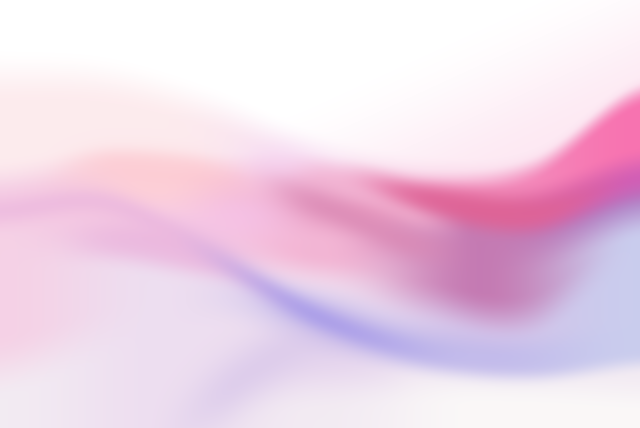
Give the GLSL for this background, as a WebGL 2 fragment shader.

```glsl
#version 300 es
precision highp float;
uniform vec2 u_resolution;
out vec4 fragColor;

// Palette
const vec3 blush = vec3(.99, .92, .93);
const vec3 paleOrchid = vec3(.97, .88, .95);
const vec3 petal = vec3(.97, .80, .89);
const vec3 peach = vec3(.99, .81, .84);
const vec3 rose = vec3(.95, .71, .83);
const vec3 candy = vec3(.95, .56, .74);
const vec3 hotPink = vec3(.97, .45, .69);
const vec3 crimson = vec3(.87, .39, .59);
const vec3 orchid = vec3(.82, .37, .71);
const vec3 dustyRose = vec3(.92, .64, .78);
const vec3 mauve = vec3(.77, .48, .70);
const vec3 plum = vec3(.68, .48, .76);
const vec3 softPink = vec3(.96, .82, .90);
const vec3 pinkLilac = vec3(.92, .72, .87);
const vec3 lilac = vec3(.93, .87, .94);
const vec3 lavender = vec3(.83, .76, .91);
const vec3 periwinkle = vec3(.76, .73, .92);
const vec3 blueMist = vec3(.79, .80, .93);
const vec3 iris = vec3(.65, .60, .91);
const vec3 pearl = vec3(.95, .92, .95);
const vec3 snow = vec3(.98, .97, .97);

// Catmull-Rom curve through seven evenly spaced depths
float curve(float x, float k[7]) {
  float s = clamp(x, 0.0, .9999) * 6.0;
  int i = int(s);
  float t = fract(s);
  float a = k[max(i - 1, 0)], b = k[i], c = k[i + 1], d = k[min(i + 2, 6)];
  return b + .5 * t * (c - a + t * (2.0 * a - 5.0 * b + 4.0 * c - d
       + t * (3.0 * (b - c) + d - a)));
}

// Five colours blended from left to right
vec3 ramp(float x, vec3 a, vec3 b, vec3 c, vec3 d, vec3 e) {
  vec3 col = mix(a, b, smoothstep(0.0, .25, x));
  col = mix(col, c, smoothstep(.25, .5, x));
  col = mix(col, d, smoothstep(.5, .75, x));
  return mix(col, e, smoothstep(.75, 1.0, x));
}

// Fill everything deeper than an edge; softness varies across the canvas
vec3 veil(vec3 base, vec2 p, float edge, vec2 softness, vec3 tint) {
  float w = mix(softness.x, softness.y, p.x);
  return mix(base, tint, smoothstep(-w, w, p.y - edge));
}

// Soft ridge along a curve, fading in and out between span.x and span.y
vec3 ridge(vec3 base, vec2 p, float center, float width, vec2 span, vec3 tint, float alpha) {
  float r = (p.y - center) / width;
  float u = (p.x - span.x) / (span.y - span.x);
  float mask = smoothstep(0.0, .35, u) * smoothstep(1.0, .65, u);
  return mix(base, tint, alpha * mask * exp(-r * r));
}

vec3 glow(vec3 base, vec2 p, vec2 center, vec2 radius, vec3 tint, float alpha) {
  vec2 q = (p - center) / radius;
  return mix(base, tint, alpha * exp(-dot(q, q)));
}

void main() {
  // x runs rightward, y is depth below the top edge
  vec2 p = gl_FragCoord.xy / u_resolution;
  p.y = 1.0 - p.y;
  float x = p.x;

  // White sky with a pink haze at the right
  vec3 col = mix(vec3(1), vec3(.99, .91, .95), smoothstep(.8, 1.4, x + 1.45 * p.y));

  // Upper ribbon
  col = veil(col, p, curve(x, float[7](.176, .186, .254, .355, .402, .381, .205)),
    vec2(.07, .03), ramp(x, blush, blush, paleOrchid, petal, petal));
  col = veil(col, p, curve(x, float[7](.414, .375, .39, .39, .428, .395, .221)),
    vec2(.045, .03), ramp(x, softPink, peach, rose, candy, hotPink));
  col = veil(col, p, curve(x, float[7](.459, .44, .44, .453, .453, .459, .381)),
    vec2(.05, .04), ramp(x, petal, peach, dustyRose, crimson, orchid));

  // Ribbon body
  col = veil(col, p, curve(x, float[7](.488, .479, .484, .523, .504, .531, .453)),
    vec2(.05, .04), ramp(x, petal, petal, rose, mauve, plum));
  col = veil(col, p, curve(x, float[7](.518, .518, .547, .645, .586, .586, .504)),
    vec2(.05, .06), ramp(x, softPink, pinkLilac, softPink, mauve, blueMist));
  col = glow(col, p, vec2(.43, .39), vec2(.06, .05), vec3(.96, .83, .95), .6);
  col = glow(col, p, vec2(.38, .5), vec2(.08, .06), vec3(.96, .76, .92), .6);
  col = ridge(col, p, curve(x, float[7](.42, .379, .4, .48, .578, .605, .6)),
    .035, vec2(.06, .42), vec3(.99, .77, .80), .5);
  col = ridge(col, p, curve(x, float[7](.37, .37, .39, .42, .512, .557, .55)),
    .035, vec2(.44, .74), rose, .7);
  col = ridge(col, p, curve(x, float[7](.37, .37, .39, .48, .578, .605, .6)),
    .04, vec2(.38, .75), vec3(.85, .53, .70), .7);
  col = ridge(col, p, curve(x, float[7](.3, .3, .3, .38, .463, .5, .414)),
    .032, vec2(.52, 1.0), crimson, .8);

  // Lower folds
  col = veil(col, p, curve(x, float[7](.586, .586, .629, .654, .707, .738, .576)),
    vec2(.05, .06), ramp(x, softPink, lilac, lilac, lavender, blueMist));
  col = veil(col, p, curve(x, float[7](.781, .703, .674, .707, .781, .805, .771)),
    vec2(.08, .04), ramp(x, softPink, lilac, periwinkle, periwinkle, blueMist));
  col = veil(col, p, curve(x, float[7](.859, .781, .713, .787, .848, .871, .848)),
    vec2(.08, .03), ramp(x, pearl, lilac, lilac, pearl, pearl));
  col = veil(col, p, curve(x, float[7](.957, .957, .918, .908, .898, .902, .918)),
    vec2(.06, .05), ramp(x, pearl, lilac, pearl, snow, snow));

  // Mauve crease turning blue, and its violet shadow
  col = ridge(col, p, curve(x, float[7](1.2, 1.1, .93, .79, .85, .9, .9)),
    .08, vec2(.22, .66), lavender, .6);
  col = ridge(col, p, curve(x, float[7](.6, .568, .615, .7, .8, .8, .8)),
    .035, vec2(.08, .4), pinkLilac, .6);
  col = ridge(col, p, curve(x, float[7](.492, .475, .602, .742, .824, .848, .805)),
    .034, vec2(-.6, 1.6), ramp(x, pinkLilac, pinkLilac, iris, periwinkle, blueMist), .8);

  fragColor = vec4(col, 1.0);
}
```
